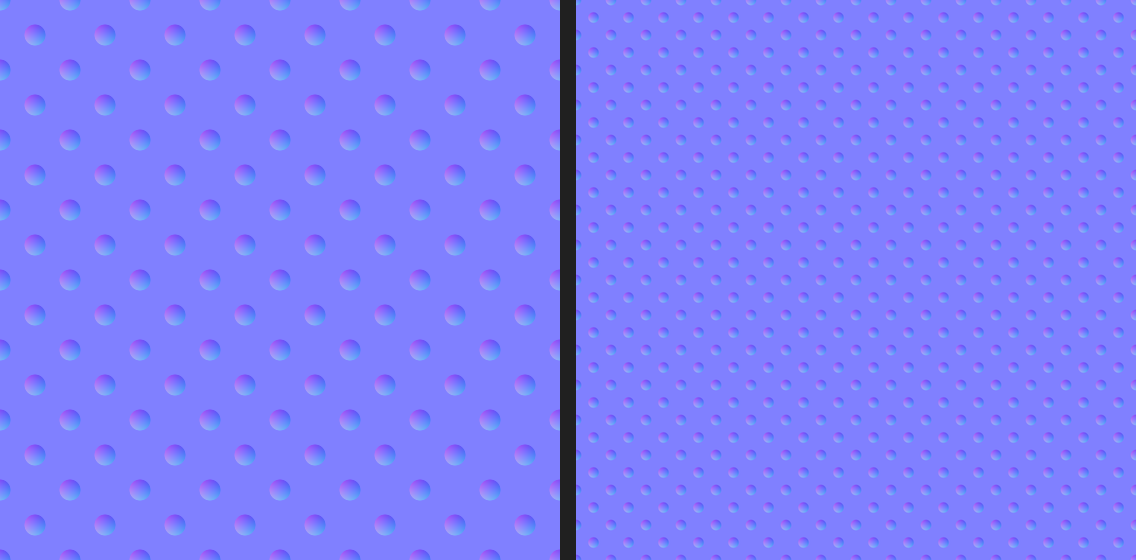
Left, the tile; right, the same tile 2 across and 2 down.
Write a Shadertoy shader that draws this texture map.

```glsl
// Tangent-space normal map of a flat sheet with small round dents.
// Two square lattices, offset by half a cell, give the staggered rows;
// each dent is a shallow spherical cap whose normals lean to its centre.

#define REPEATS 8.0      // cells across and down
#define DENT_RADIUS 0.15 // in cells
#define RIM_TILT 0.40    // sideways part of the normal at the rim

// Vector from the nearest lattice point, which lie at whole numbers
vec2 fromLatticePoint(vec2 p) {
    return fract(p + 0.5) - 0.5;
}

// Vector from the nearest dent centre: cell corners and cell middles
vec2 fromDentCentre(vec2 p) {
    vec2 corner = fromLatticePoint(p);
    vec2 middle = fromLatticePoint(p + 0.5);
    return dot(corner, corner) < dot(middle, middle) ? corner : middle;
}

// Unit normal of the spherical cap at an offset from its centre
vec3 dentNormal(vec2 offset) {
    vec2 tilt = -offset / DENT_RADIUS * RIM_TILT;
    return vec3(tilt, sqrt(max(1.0 - dot(tilt, tilt), 0.0)));
}

void mainImage(out vec4 fragColor, in vec2 fragCoord) {
    vec2 cell = fragCoord / iResolution.xy * REPEATS;
    float pixel = REPEATS / min(iResolution.x, iResolution.y);

    // Coverage of the dent, smoothed over one pixel
    vec2 offset = fromDentCentre(cell);
    float edge = length(offset) - DENT_RADIUS;
    float inside = 1.0 - smoothstep(-0.5 * pixel, 0.5 * pixel, edge);

    // Blend with the flat sheet, then encode to colour
    vec3 normal = normalize(mix(vec3(0.0, 0.0, 1.0), dentNormal(offset), inside));
    fragColor = vec4(normal * 0.5 + 0.5, 1.0);
}
```
